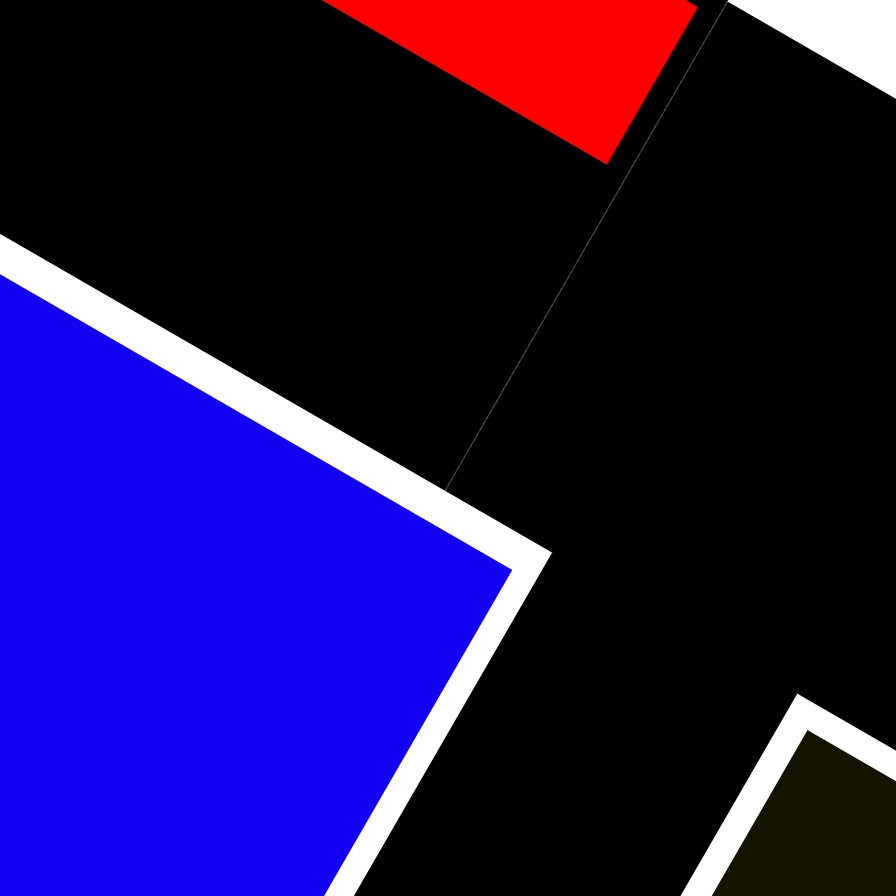
A Shadertoy shader for this background:

```glsl
#define TILT radians(30.0)
#define BLUE_CORNER vec2(0.342, 0.640)
#define BLUE_BORDER vec2(0.0288, 0.039)
#define OLIVE_CORNER vec2(0.6577, 0.6405)
#define OLIVE_BORDER vec2(0.0302, 0.0295)
#define RED_CORNER vec2(0.1784, 1.0455)
#define RED_TOP 1.2485
#define WHITE_CORNER vec2(0.204, 1.2705)
#define SEAM_WIDTH 0.0014
#define SEAM_PERIOD 0.0072

const vec3 BLACK = vec3(0.0);
const vec3 WHITE = vec3(1.0);
const vec3 BLUE  = vec3(0.08, 0.0, 0.94);
const vec3 RED   = vec3(1.0, 0.0, 0.0);
const vec3 OLIVE = vec3(0.08, 0.08, 0.0);
const vec3 GREY  = vec3(0.33);

// Coverage of a signed distance, softened over one pixel
float fill(float dist) {
    return clamp(0.5 - dist * iResolution.y, 0.0, 1.0);
}

// Quarter plane reaching from its corner along the signs in side
float quadrant(vec2 p, vec2 corner, vec2 side) {
    vec2 d = (corner - p) * side;
    return fill(max(d.x, d.y));
}

// Quarter plane with a border just inside its two edges
vec3 framed(vec3 base, vec2 p, vec2 corner, vec2 border, vec2 side, vec3 inner) {
    base = mix(base, WHITE, quadrant(p, corner, side));
    return mix(base, inner, quadrant(p, corner + border * side, side));
}

void mainImage(out vec4 fragColor, in vec2 fragCoord) {
    vec2 uv = fragCoord / iResolution.y;

    // Tilted axes: x runs down to the right, y runs up to the right
    float c = cos(TILT), s = sin(TILT);
    vec2 p = vec2(c * uv.x - s * uv.y, s * uv.x + c * uv.y);
    vec3 color = BLACK;

    // Fine beaded seam
    float seam = fill(abs(p.x - WHITE_CORNER.x) - 0.5 * SEAM_WIDTH);
    seam *= step(BLUE_CORNER.y, p.y);
    float beads = 0.85 + 0.15 * cos(6.28318 * p.y / SEAM_PERIOD);
    color = mix(color, GREY * beads, seam);

    // Solid panels at the top
    float red = quadrant(p, RED_CORNER, vec2(-1.0, 1.0)) * fill(p.y - RED_TOP);
    color = mix(color, RED, red);
    color = mix(color, WHITE, quadrant(p, WHITE_CORNER, vec2(1.0)));

    // Framed panels at the bottom
    color = framed(color, p, BLUE_CORNER, BLUE_BORDER, vec2(-1.0), BLUE);
    color = framed(color, p, OLIVE_CORNER, OLIVE_BORDER, vec2(1.0, -1.0), OLIVE);

    fragColor = vec4(color, 1.0);
}
```
